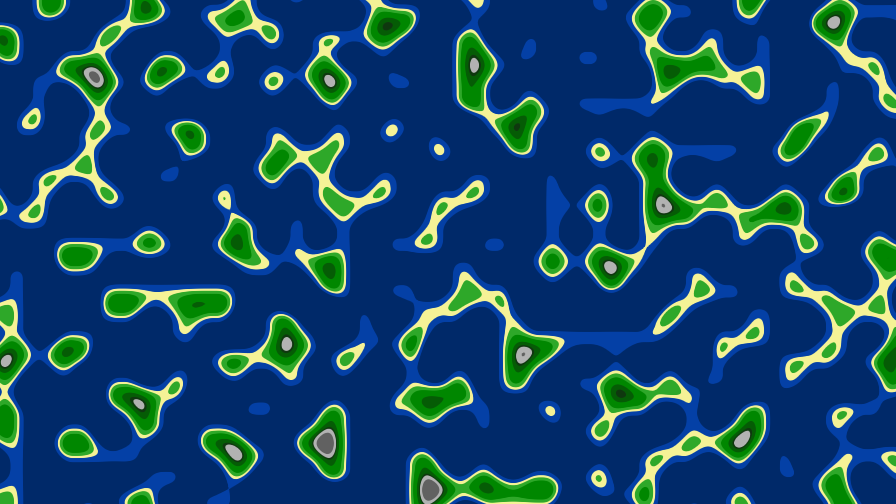
Write a Shadertoy shader that draws this pattern.

```glsl
// Draws a map of small islands: lattice gradient noise cut into flat height bands.

const float CELLS_HIGH = 10.8;   // noise cells along the canvas height
const float HALF_PI = 1.5707963;

const vec3 DEEP_WATER  = vec3(0.00, 0.16, 0.41);
const vec3 SHALLOWS    = vec3(0.015, 0.25, 0.65);
const vec3 SAND        = vec3(0.96, 0.95, 0.59);
const vec3 GRASS       = vec3(0.18, 0.66, 0.16);
const vec3 FOREST      = vec3(0.00, 0.53, 0.00);
const vec3 DARK_FOREST = vec3(0.02, 0.36, 0.02);
const vec3 FOOTHILL    = vec3(0.06, 0.22, 0.06);
const vec3 ROCK        = vec3(0.70, 0.70, 0.70);
const vec3 SUMMIT      = vec3(0.38, 0.38, 0.38);

float hash(vec2 p) {
    return fract(sin(dot(p, vec2(127.1, 311.7))) * 43758.5453);
}

// One of twelve slopes: four long diagonals, and each axis direction twice.
vec2 latticeSlope(vec2 corner) {
    float pick = floor(12.0 * hash(corner));
    bool diagonal = pick < 4.0;
    float angle = HALF_PI * (pick + (diagonal ? 0.5 : 0.0));
    return (diagonal ? sqrt(2.0) : 1.0) * vec2(cos(angle), sin(angle));
}

// Height that one lattice corner alone gives at point p.
float cornerHeight(vec2 corner, vec2 p) {
    return dot(latticeSlope(corner), p - corner);
}

float gradientNoise(vec2 p) {
    vec2 cell = floor(p);
    vec2 f = p - cell;
    vec2 fade = f * f * f * (f * (f * 6.0 - 15.0) + 10.0);
    vec2 e = vec2(1.0, 0.0);
    float low  = mix(cornerHeight(cell, p), cornerHeight(cell + e.xy, p), fade.x);
    float high = mix(cornerHeight(cell + e.yx, p), cornerHeight(cell + e.xx, p), fade.x);
    return mix(low, high, fade.y);
}

// Lays the next band over the ground wherever height exceeds its level.
vec3 addBand(vec3 ground, vec3 band, float height, float level, float blur) {
    return mix(ground, band, smoothstep(level - blur, level + blur, height));
}

void mainImage(out vec4 fragColor, in vec2 fragCoord) {
    vec2 p = fragCoord / iResolution.y * CELLS_HIGH + vec2(31.4, 17.2);
    float height = gradientNoise(p);
    float blur = max(0.5 * fwidth(height), 0.0005);

    // Water and shore
    vec3 color = DEEP_WATER;
    color = addBand(color, SHALLOWS, height, 0.10, blur);
    color = addBand(color, SAND, height, 0.213, blur);

    // Vegetation
    color = addBand(color, GRASS, height, 0.275, blur);
    color = addBand(color, FOREST, height, 0.36, blur);
    color = addBand(color, DARK_FOREST, height, 0.51, blur);

    // Rare peaks
    color = addBand(color, FOOTHILL, height, 0.59, blur);
    color = addBand(color, ROCK, height, 0.62, blur);
    color = addBand(color, SUMMIT, height, 0.69, blur);

    fragColor = vec4(color, 1.0);
}
```
